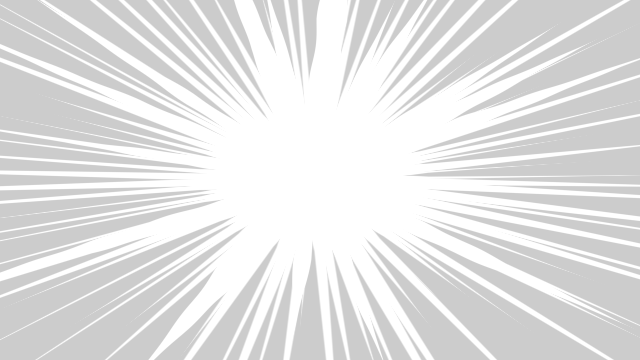
Reproduce this background procedurally as a Shadertoy shader.

```glsl
// Comic speed lines: white rays bursting from a bright oval over light grey.

const float TAU = 6.2831853;
const float RAY_COUNT = 88.0;

// Broad beams: direction in degrees, half width, reach (in canvas heights)
const vec3 BEAMS[16] = vec3[16](
    vec3(20.3, 0.020, 1.00), vec3(26.3, 0.024, 0.85), vec3(32.4, 0.018, 0.78),
    vec3(58.0, 0.027, 0.64), vec3(65.5, 0.018, 0.53), vec3(83.5, 0.040, 1.00),
    vec3(104.0, 0.024, 0.58), vec3(111.5, 0.030, 0.90), vec3(147.0, 0.017, 0.92),
    vec3(157.0, 0.014, 1.20), vec3(171.2, 0.015, 0.82), vec3(197.0, 0.020, 1.15),
    vec3(228.0, 0.038, 0.74), vec3(262.0, 0.024, 0.50), vec3(291.0, 0.021, 0.55),
    vec3(335.0, 0.021, 0.95));

float hash(float n) {
    return fract(sin(n * 127.1) * 43758.5);
}

// Signed distance to the broad beams, each tapering to a point
float broadBeams(vec2 p) {
    float dist = 1.0;
    for (int i = 0; i < 16; i++) {
        float angle = radians(BEAMS[i].x);
        vec2 dir = vec2(cos(angle), sin(angle));
        float along = dot(p, dir);
        float across = abs(p.x * dir.y - p.y * dir.x);
        float taper = min(1.0, 1.8 * (1.0 - along / BEAMS[i].z));
        float ragged = 1.0 + 0.1 * sin(along * 31.0 + float(i) * 2.4);
        float beam = across - BEAMS[i].y * taper * ragged;
        if (along > 0.0) dist = min(dist, beam);
    }
    return dist;
}

// Signed distance to the thin rays, spread over an oval so they crowd sideways
float thinRays(vec2 p) {
    vec2 q = p / vec2(1.6, 1.0);
    float r = length(q);
    float turn = (r > 0.0 ? atan(q.y, q.x) : 0.0) / TAU * RAY_COUNT;
    float coreFill = 0.09 * max(0.2 - r, 0.0);
    float dist = 1.0;
    for (int k = -3; k <= 3; k++) {
        float cell = floor(turn) + float(k);
        float id = mod(cell, RAY_COUNT) + 1.0;
        float center = cell + 0.5 + 0.75 * (hash(id) - 0.5);
        float reach = 0.35 + 0.75 * hash(id + 113.0);
        float halfWidth = mix(0.005, 0.016, hash(id + 271.0)) * (1.0 - r / reach);
        float across = abs(turn - center) * TAU / RAY_COUNT * r;
        dist = min(dist, across - halfWidth - coreFill);
    }
    return dist;
}

void mainImage(out vec4 fragColor, in vec2 fragCoord) {
    vec2 vanishing = iResolution.xy * vec2(0.49, 0.502);
    vec2 p = (fragCoord - vanishing) / iResolution.y;
    float pixel = 1.0 / iResolution.y;

    float dist = min(broadBeams(p), thinRays(p));
    float white = 1.0 - smoothstep(-0.7 * pixel, 0.7 * pixel, dist);
    fragColor = vec4(vec3(mix(0.8, 1.0, white)), 1.0);
}
```
